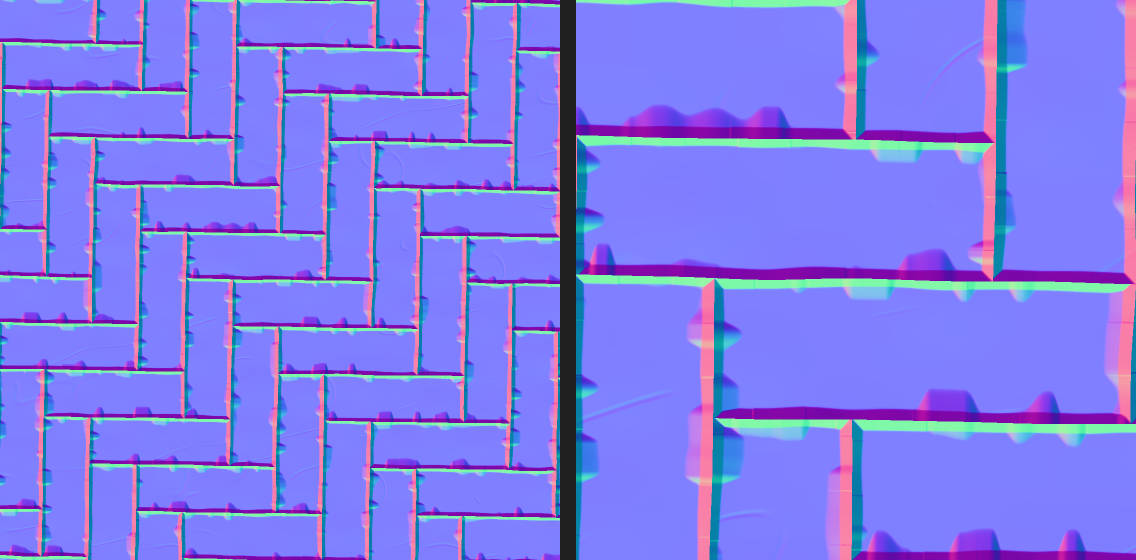
Left: the whole. Right: its middle third, enlarged.
This texture map is drawn by a Shadertoy shader. Its source:

```glsl
// Tangent-space normal map of worn 3:1 herringbone bricks, tilted slightly.

float hash(vec2 p) {
    vec3 a = fract(p.xyx * 0.1031);
    a += dot(a, a.yzx + 33.33);
    return fract((a.x + a.y) * a.z);
}

float noise(vec2 p) {
    vec2 i = floor(p), f = fract(p);
    f = f * f * (3.0 - 2.0 * f);
    return mix(mix(hash(i), hash(i + vec2(1, 0)), f.x),
               mix(hash(i + vec2(0, 1)), hash(i + vec2(1, 1)), f.x), f.y);
}

// Height of one brick, in cells; q is measured from its top left corner.
float brickHeight(vec2 q, vec2 size, float seed) {
    // Side order: left, right, top, bottom.
    vec4 edge = vec4(q.x, size.x - q.x, q.y, size.y - q.y);
    vec4 bevel = vec4(0.070, 0.074, 0.062, 0.066);
    vec4 chipSize = vec4(0.14, 0.10, 0.09, 0.15);
    float drop = 0.0;
    for (int s = 0; s < 4; s++) {
        float along = s < 2 ? q.y : q.x;
        float row = floor(seed * 97.0) + float(s) * 7.0;
        // Uneven bevel made of short straight facets
        float width = bevel[s] + 0.022 * (noise(vec2(along * 3.0, row)) - 0.5)
                    + 0.006 * hash(vec2(floor(along * 2.6 + seed), row + 3.0));
        // Shallow chips broken out of the rim
        float chip = chipSize[s] * smoothstep(0.55, 0.95, noise(vec2(along * 5.0, row + 40.0)));
        float worn = max(width + 0.012 + chip - edge[s], 0.0);
        drop = max(drop, 2.4 * max(width - edge[s], 0.0) + 0.7 * worn * worn / (worn + 0.03));
    }
    // Faint curved scratches on the face
    vec2 face = q * vec2(0.9, 1.3) + seed * 61.0;
    float scratch = smoothstep(0.03, 0.0, abs(noise(face + 0.3 * q.yx) - 0.5))
                  * smoothstep(0.5, 0.8, noise(face * 1.7 + 19.0));
    return 0.004 * scratch + 0.012 * noise(face * 1.5 + 7.0) - drop;
}

vec3 brickNormal(vec2 uv) {
    // Twelve cells each way, y downwards, with a small rotation and wobble
    vec2 p = vec2(uv.x, 1.0 - uv.y) * 12.0;
    vec2 g = p + vec2(p.y, -p.x) / 64.0 - vec2(0.08, 0.906);
    g += 0.03 * (vec2(noise(p * 1.5), noise(p * 1.5 + 50.0)) - 0.5);

    // Each diagonal step holds three cells of a lying brick, then three of upright ones
    vec2 cell = floor(g);
    float k = mod(cell.x - cell.y, 6.0);
    bool lying = k < 2.5;
    vec2 offset = lying ? vec2(k, 0.0) : vec2(0.0, 5.0 - k);
    vec2 size = lying ? vec2(3, 1) : vec2(1, 3);
    vec2 q = g - cell + offset;
    float seed = hash(cell - offset + 20.0);

    // Slope by finite differences
    float e = 0.012;
    float h = brickHeight(q, size, seed);
    float dx = (brickHeight(q + vec2(e, 0), size, seed) - h) / e;
    float dy = (brickHeight(q + vec2(0, e), size, seed) - h) / e;
    return normalize(vec3(-dx, dy, 1.0));
}

void mainImage(out vec4 fragColor, in vec2 fragCoord) {
    // Average 2 by 2 samples to smooth the joints
    vec3 color = vec3(0);
    for (int i = 0; i < 4; i++) {
        vec2 jitter = vec2(i % 2, i / 2) * 0.5 - 0.25;
        color += 0.5 + 0.5 * brickNormal((fragCoord + jitter) / iResolution.xy);
    }
    fragColor = vec4(color / 4.0, 1.0);
}
```
